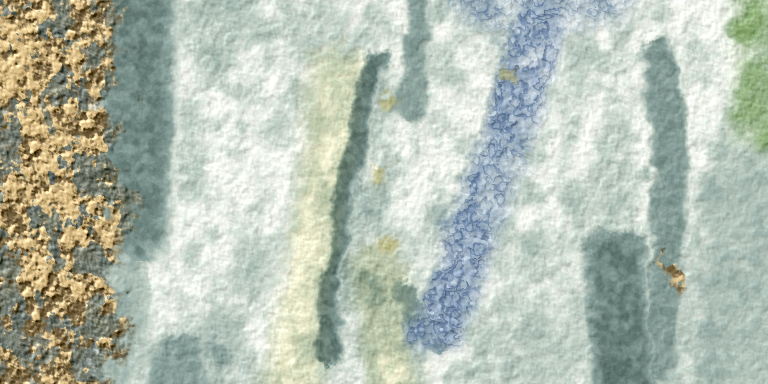
Write a Shadertoy shader that draws this texture.

```glsl
// Weathered watercolour: slate, blue and green brush washes on rough paper,
// with flaking gold leaf along the left side. Blended cellular noise drives
// the pigment clouds, paper grain, salt rings and the cracks in the leaf.

vec3 hash3(vec2 p) {
    vec3 q = fract(p.xyx * vec3(0.1031, 0.1030, 0.0973));
    q += dot(q, q.yzx + 33.33);
    return fract((q.xxy + q.yzz) * q.zyx);
}

// x: distance to the nearest cell point, y: smoothly blended cell value
vec2 cells(vec2 p) {
    vec2 base = floor(p);
    float nearest = 2.0, sum = 0.0, weight = 0.0;
    for (int j = -1; j <= 1; j++)
    for (int i = -1; i <= 1; i++) {
        vec2 id = base + vec2(i, j);
        vec3 h = hash3(id + 57.0);
        vec2 r = id + 0.1 + 0.8 * h.xy - p;
        float w = exp(-6.0 * dot(r, r));
        nearest = min(nearest, length(r));
        sum += w * h.z;
        weight += w;
    }
    return vec2(nearest, sum / weight);
}

// Layered cellular values, stretched to fill about 0..1
float cloud(vec2 p, int octaves) {
    float sum = 0.0, amp = 0.5, total = 0.0;
    for (int i = 0; i < octaves; i++) {
        sum += amp * cells(p).y;
        total += amp;
        amp *= 0.6;
        p = mat2(1.6, 1.2, -1.2, 1.6) * p + 11.3;
    }
    return clamp(0.5 + 1.6 * (sum / total - 0.5), 0.0, 1.0);
}

// Soft brush stroke from a to b, bowed sideways by bend
float stroke(vec2 p, vec2 a, vec2 b, float bend, float width) {
    vec2 ab = b - a;
    float t = clamp(dot(p - a, ab) / dot(ab, ab), 0.0, 1.0);
    vec2 centre = a + ab * t + vec2(4.0 * bend * t * (1.0 - t), 0.0);
    return 1.0 - smoothstep(0.45 * width, 1.4 * width, length(p - centre));
}

vec3 pigment(float d) {
    vec3 c = mix(vec3(0.95, 0.965, 0.935), vec3(0.73, 0.79, 0.75), smoothstep(0.0, 0.36, d));
    c = mix(c, vec3(0.53, 0.62, 0.60), smoothstep(0.3, 0.66, d));
    return mix(c, vec3(0.33, 0.42, 0.40), smoothstep(0.6, 1.0, d));
}

void mainImage(out vec4 fragColor, in vec2 fragCoord) {
    vec2 p = fragCoord / iResolution.y;
    p.x *= 2.0 * iResolution.y / iResolution.x;

    // Noise layers, from broad to fine
    float broad = cloud(vec2(p.x + 0.25 * (1.0 - p.y), p.y * 0.45) * 5.0, 4);
    float blotch = cloud(p * 17.0 + 4.0, 4);
    float speck = cloud(p * 48.0, 3);
    float relief = speck - cloud((p + vec2(-0.005, 0.006)) * 48.0, 3);
    vec2 q = p + 0.05 * (vec2(broad, cloud(p * 8.0 + 31.0, 3)) - 0.5)
               + 0.028 * (vec2(blotch, speck) - 0.5);

    // Slate washes
    float wash = 0.85 * stroke(q, vec2(0.98, 0.83), vec2(0.86, 0.10), -0.015, 0.036);
    wash = max(wash, 0.62 * stroke(q, vec2(1.08, 1.05), vec2(1.07, 0.70), 0.01, 0.04));
    wash = max(wash, 0.34 * stroke(q, vec2(0.87, 1.0), vec2(0.69, 0.30), 0.03, 0.05));
    wash = max(wash, 0.78 * stroke(q, vec2(0.36, 1.0), vec2(0.33, 0.42), 0.0, 0.11));
    wash = max(wash, 0.50 * stroke(q, vec2(0.26, 0.4), vec2(0.27, 0.0), 0.05, 0.08));
    wash = max(wash, 0.65 * stroke(q, vec2(0.48, 0.08), vec2(0.49, -0.1), 0.0, 0.09));
    wash = max(wash, 0.68 * stroke(q, vec2(1.70, 0.85), vec2(1.73, 0.05), 0.02, 0.055));
    wash = max(wash, 0.82 * stroke(q, vec2(1.60, 0.34), vec2(1.64, -0.1), 0.0, 0.09));
    wash = max(wash, 0.70 * stroke(q, vec2(1.06, 0.25), vec2(1.14, 0.10), 0.0, 0.03));
    wash = max(wash, 0.46 * stroke(q, vec2(1.93, 0.5), vec2(1.92, 0.0), 0.0, 0.13));
    wash = max(wash, 0.32 * stroke(q, vec2(1.46, 0.12), vec2(1.52, 0.0), 0.0, 0.15));

    // Blue wash with salt rings
    float blue = stroke(q, vec2(1.41, 0.98), vec2(1.14, 0.14), 0.02, 0.065);
    blue = max(blue, 0.65 * stroke(q, vec2(1.28, 1.02), vec2(1.55, 1.03), 0.0, 0.10));
    blue *= 0.5 + 0.8 * blotch;
    float cell = cells(q * 27.0).x;
    float ring = smoothstep(0.22, 0.36, cell) * (1.0 - smoothstep(0.40, 0.54, cell));

    // Pigment settles unevenly and leaves white blooms
    float density = 0.19 + 0.52 * (broad - 0.5) + 0.40 * (blotch - 0.5);
    density = mix(density, wash, smoothstep(0.05, 0.6, wash));
    density += 0.30 * (speck - 0.5) * (0.3 + wash) + 0.14 * (blotch - 0.5) * wash;
    vec3 col = pigment(density);
    vec3 blueInk = mix(vec3(0.60, 0.68, 0.78), vec3(0.36, 0.46, 0.60), 0.35 * blotch + 0.65 * ring);
    col = mix(col, blueInk, clamp(blue * (0.75 + 0.25 * ring), 0.0, 0.9));

    // Cream, green and ochre tints
    float cream = stroke(q, vec2(0.88, 0.8), vec2(0.76, 0.0), 0.0, 0.08)
                + stroke(q, vec2(1.0, 0.3), vec2(1.03, 0.0), 0.0, 0.07);
    col *= mix(vec3(1.0), vec3(1.0, 0.98, 0.88), clamp(cream, 0.0, 1.0));
    float green = stroke(q, vec2(1.99, 0.95), vec2(2.01, 0.70), 0.0, 0.10);
    col = mix(col, vec3(0.53, 0.66, 0.43), 0.65 * green * (0.5 + blotch));
    for (int i = 0; i < 4; i++) {
        float k = float(i);
        vec2 spot = vec2(1.01 + 0.02 * cos(2.6 * k) + 0.32 * step(2.5, k), 0.72 - 0.18 * k + 0.64 * step(2.5, k));
        col = mix(col, vec3(0.74, 0.71, 0.45), 0.6 * (1.0 - smoothstep(0.012, 0.035, length(q - spot))));
    }

    // Gold leaf over a dark ground, with a small chip on the right
    float edge = 0.27 + 0.05 * sin(3.1 * p.y + 0.3) + 0.13 * (blotch - 0.5);
    float leaf = 1.0 - smoothstep(-0.03, 0.03, p.x - edge);
    float flakes = cloud(p * vec2(26.0, 22.0) + 70.0, 4);
    float chip = stroke(q, vec2(1.74, 0.32), vec2(1.765, 0.24), 0.01, 0.026);
    float rich = 0.20 * stroke(p, vec2(0.05, 0.9), vec2(0.20, 0.35), 0.0, 0.15);
    float cover = smoothstep(0.42, 0.54, flakes + rich - 0.10 * smoothstep(0.12, 0.3, p.x));
    vec3 gold = mix(vec3(0.47, 0.40, 0.27), vec3(0.84, 0.73, 0.52), smoothstep(0.25, 0.72, speck + 1.2 * rich - 0.1));
    vec3 ground = mix(vec3(0.33, 0.38, 0.36), vec3(0.49, 0.49, 0.41), blotch);
    col = mix(col, ground, 0.92 * leaf);
    col = mix(col, gold, max(leaf * cover, chip * smoothstep(0.3, 0.5, flakes)));

    // Paper tooth lit from the upper left
    col += relief * mix(0.17, 0.42, leaf) + 0.05 * (speck - 0.5);
    fragColor = vec4(clamp(col, 0.0, 1.0), 1.0);
}
```
